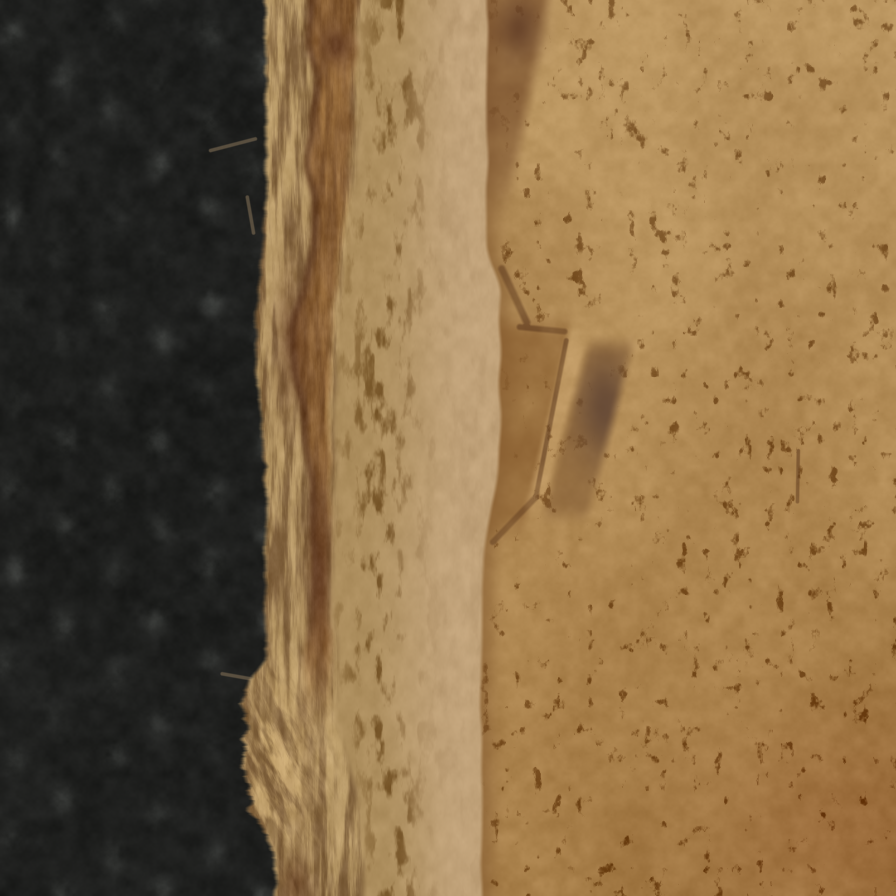
A three.js fragment shader for this texture:

```glsl
// Worn book spine: dark dotted cloth, a frayed fibrous edge, a pale paper strip
// and a stained tan cover. Curved vertical borders split the layers; value noise
// supplies fibres, blotches and specks, and soft masks place the stains.
varying vec2 vUv;

float hash(vec2 p) {
  vec3 q = fract(vec3(p.xyx) * 0.1031);
  q += dot(q, q.yzx + 33.33);
  return fract((q.x + q.y) * q.z);
}

float noise(vec2 p) {
  vec2 i = floor(p), f = fract(p);
  f = f * f * (3.0 - 2.0 * f);
  return mix(mix(hash(i), hash(i + vec2(1, 0)), f.x),
             mix(hash(i + vec2(0, 1)), hash(i + vec2(1, 1)), f.x), f.y);
}

float fbm(vec2 p) {
  float sum = 0.0, amp = 0.53;
  for (int i = 0; i < 4; i++) {
    sum += amp * noise(p);
    p = p * 2.03 + 17.1;
    amp *= 0.5;
  }
  return sum;
}

float bump(float x, float centre, float width) {
  float d = (x - centre) / width;
  return exp(-d * d);
}

float blob(vec2 p, vec2 centre, vec2 size) {
  vec2 d = (p - centre) / size;
  return exp(-dot(d, d));
}

// 1 between lo and hi, with soft ends
float band(float x, float lo, float hi, float soft) {
  return smoothstep(lo - soft, lo + soft, x) * (1.0 - smoothstep(hi - soft, hi + soft, x));
}

float stroke(vec2 p, vec2 a, vec2 b, float width) {
  vec2 d = b - a;
  float t = clamp(dot(p - a, d) / dot(d, d), 0.0, 1.0);
  return 1.0 - smoothstep(width * 0.3, width, length(p - a - d * t));
}

// Staggered soft dots on a dark weave
vec3 cloth(vec2 p) {
  vec2 g = (p - vec2(0.012, 0.052)) / vec2(0.056, 0.102);
  float column = floor(g.x + 0.5);
  g.y += 0.5 * mod(column, 2.0);
  vec2 cell = vec2(column, floor(g.y + 0.5));
  vec2 jitter = vec2(hash(cell + 3.0), hash(cell + 71.0)) - 0.5;
  vec2 d = (g - cell - jitter * 0.25) * vec2(0.056, 0.102);
  float dot1 = blob(d, vec2(0.0), vec2(0.012, 0.015)) * (0.2 + 0.8 * hash(cell + 19.0));
  float weave = fbm(p * 65.0) - 0.5;
  vec3 col = vec3(0.115, 0.118, 0.112) + 0.07 * weave + 0.03 * (fbm(p * 9.0) - 0.5);
  return col + vec3(0.14, 0.145, 0.14) * dot1 * (0.7 + weave);
}

// Fibrous layers between the cloth and the pale strip
vec3 fibres(vec2 p, float border) {
  float streak = fbm(vec2(p.x * 150.0, p.y * 16.0));
  float grain = fbm(p * vec2(130.0, 65.0));
  vec3 col = mix(vec3(0.49, 0.37, 0.23), vec3(0.74, 0.62, 0.42), smoothstep(0.25, 0.72, streak));
  float wobble = 0.012 * (noise(vec2(p.y * 22.0, 4.0)) - 0.5);
  float groove = 0.349 - 0.019 * bump(p.y, 0.60, 0.10) - 0.025 * (1.0 - smoothstep(0.15, 0.32, p.y)) + wobble;
  float brown = band(p.x, groove, border - 0.006, 0.007) * smoothstep(0.17, 0.30, p.y);
  col = mix(col, mix(vec3(0.40, 0.25, 0.13), vec3(0.65, 0.46, 0.25), streak), brown * 0.82);
  col = mix(col, vec3(0.34, 0.20, 0.11), 0.65 * bump(p.x, groove, 0.005) * smoothstep(0.2, 0.4, p.y));
  float burn = blob(p, vec2(0.357, 0.36), vec2(0.014, 0.085)) + blob(p, vec2(0.375, 0.95), vec2(0.02, 0.022))
             + 0.7 * blob(p, vec2(0.325, 0.62), vec2(0.018, 0.08)) + blob(p, vec2(0.33, 0.015), vec2(0.016, 0.025));
  col = mix(col, vec3(0.36, 0.21, 0.12), clamp(burn * (0.35 + streak * 0.7), 0.0, 0.8));
  // slanting loose threads near the bottom
  float thread = fbm(vec2((p.x + p.y * 0.45) * 95.0, (p.y - p.x) * 22.0));
  vec3 frayed = mix(vec3(0.48, 0.36, 0.22), vec3(0.82, 0.69, 0.47), smoothstep(0.28, 0.66, thread));
  float tuft = blob(p, vec2(0.305, 0.14), vec2(0.05, 0.10));
  return mix(col, frayed, tuft * 0.9) + 0.13 * (grain - 0.5);
}

vec3 paleStrip(vec2 p, float left, float right) {
  float t = clamp((p.x - left) / (right - left), 0.0, 1.0);
  vec3 col = mix(vec3(0.68, 0.56, 0.37), vec3(0.76, 0.64, 0.48), smoothstep(0.15, 0.85, t));
  float stain = smoothstep(0.5, 0.75, fbm(p * vec2(85.0, 32.0)));
  col -= vec3(0.20, 0.21, 0.20) * stain * (bump(t, 0.28, 0.22) + 0.1);
  return col + 0.07 * (fbm(p * vec2(100.0, 65.0)) - 0.5);
}

vec3 cover(vec2 p, float edge) {
  vec3 col = mix(vec3(0.655, 0.495, 0.285), vec3(0.725, 0.58, 0.37), smoothstep(0.1, 0.95, p.y));
  col = mix(col, vec3(0.56, 0.36, 0.18), 0.65 * blob(p, vec2(0.96, 0.07), vec2(0.17, 0.13)));
  float blotch = fbm(p * 24.0);
  col += vec3(0.11, 0.12, 0.11) * (fbm(p * 7.0) - 0.5) + 0.08 * (fbm(p * 75.0) - 0.5);
  float speck = smoothstep(0.66, 0.82, fbm(p * vec2(85.0, 65.0) + 40.0));
  col -= vec3(0.22, 0.23, 0.20) * speck;
  col = mix(col, vec3(0.50, 0.34, 0.18), 0.5 * bump(p.x, edge, 0.015));
  float wedge = band(p.x - 0.2 * (p.y - 1.0), 0.4, 0.612, 0.010) * smoothstep(0.74, 0.83, p.y);
  col = mix(col, vec3(0.48, 0.32, 0.18), wedge * (0.4 + 0.5 * blotch));
  col = mix(col, vec3(0.33, 0.19, 0.12), 0.65 * blob(p, vec2(0.58, 0.968), vec2(0.022, 0.03)));
  float flap = band(p.x - 0.226 * (p.y - 0.62), 0.4, 0.632, 0.006) * band(p.y, 0.41, 0.64, 0.02);
  col = mix(col, vec3(0.53, 0.36, 0.18), flap * (0.3 + 0.6 * blotch));
  float slant = p.x - 0.265 * (p.y - 0.615);
  float bruise = band(slant, 0.657, 0.706, 0.008) * band(p.y, 0.425, 0.615, 0.015);
  col = mix(col, vec3(0.50, 0.35, 0.20), bruise * (0.35 + 0.5 * blotch));
  col = mix(col, vec3(0.35, 0.25, 0.20), bruise * 0.75 * blob(p, vec2(0.675, 0.545), vec2(0.03, 0.055)));
  col += 0.05 * band(slant, 0.634, 0.654, 0.005) * band(p.y, 0.43, 0.62, 0.02);
  float crease = stroke(p, vec2(0.632, 0.62), vec2(0.598, 0.445), 0.004)
               + stroke(p, vec2(0.58, 0.635), vec2(0.63, 0.63), 0.005)
               + stroke(p, vec2(0.598, 0.445), vec2(0.55, 0.395), 0.005)
               + stroke(p, vec2(0.56, 0.70), vec2(0.588, 0.64), 0.006)
               + stroke(p, vec2(0.891, 0.497), vec2(0.890, 0.44), 0.003);
  return mix(col, vec3(0.37, 0.23, 0.12), clamp(crease, 0.0, 1.0) * (0.3 + 0.5 * blotch));
}

void main() {
  vec2 p = vUv;
  float fray = (fbm(vec2(p.y * 75.0, 8.0)) - 0.5) * (0.008 + 0.02 * bump(p.y, 0.15, 0.1));
  float outer = 0.297 - 0.012 * bump(p.y, 0.62, 0.10) - 0.023 * band(p.y, 0.09, 0.245, 0.025)
              + 0.01 * (1.0 - smoothstep(0.02, 0.07, p.y)) + fray;
  float inner = 0.372 + 0.030 * smoothstep(0.55, 0.93, p.y) + 0.03 * (1.0 - smoothstep(0.05, 0.25, p.y))
              + 0.008 * (noise(vec2(p.y * 35.0, 2.0)) - 0.5);
  float right = 0.537 + 0.021 * smoothstep(0.34, 0.52, p.y) - 0.014 * smoothstep(0.67, 0.73, p.y)
              + 0.003 * (noise(vec2(p.y * 28.0, 6.0)) - 0.5);
  vec3 col = cloth(p);
  float hair = stroke(p, vec2(0.235, 0.832), vec2(0.285, 0.845), 0.003)
             + stroke(p, vec2(0.248, 0.248), vec2(0.282, 0.242), 0.003)
             + stroke(p, vec2(0.276, 0.78), vec2(0.283, 0.74), 0.003);
  col = mix(col, vec3(0.5, 0.43, 0.33), clamp(hair, 0.0, 1.0) * 0.6);
  col = mix(col, fibres(p, inner), smoothstep(outer - 0.004, outer + 0.004, p.x));
  col = mix(col, paleStrip(p, inner, right), smoothstep(inner - 0.006, inner + 0.006, p.x));
  col = mix(col, cover(p, right), smoothstep(right - 0.003, right + 0.003, p.x));
  gl_FragColor = vec4(col, 1.0);
}
```
